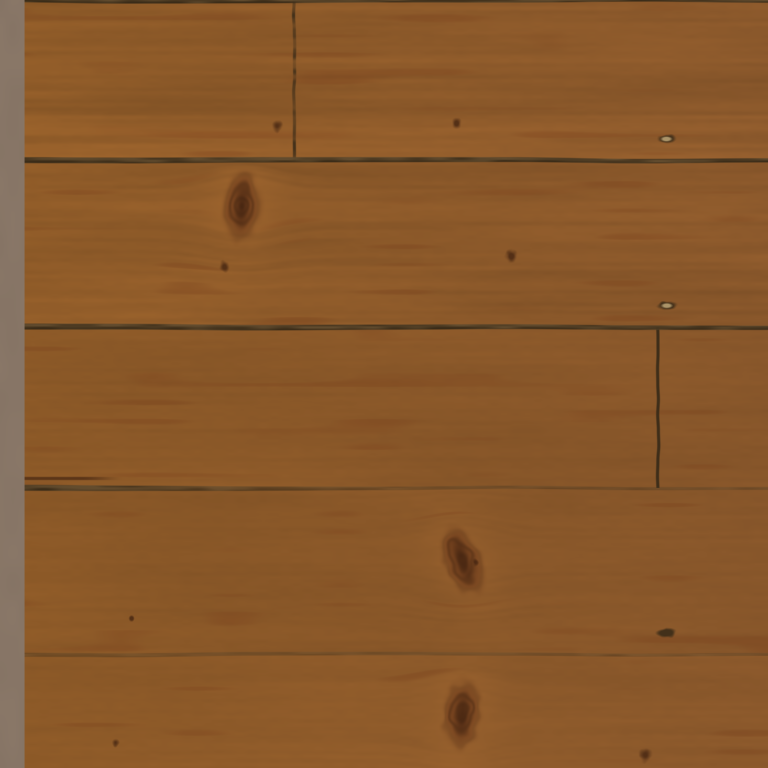
Give the GLSL for this texture, as a WebGL 1 fragment shader.

```glsl
precision highp float;
// Worn pine floorboards: five long rows with dark seams, knots, nails and a pale strip at left.
uniform vec2 u_resolution;

const float PITCH = 0.213;        // height of a board
const float SEAM_SHIFT = 0.004;   // every other seam sits a little higher
const float SEAM_HALF = 0.0036;   // half width of a long seam
const float JOINT_HALF = 0.002;   // half width of an end joint
const float STRIP_WIDTH = 0.032;
const float GRAIN = 0.11;         // contrast of the grain
const float PIN_SIZE = 0.007;     // radius of small knots
const float NAIL_X = 0.868;
const float NAIL_RISE = 0.028;    // nail height above the lower seam
const vec2 KNOT_RADIUS = vec2(0.026, 0.046);
const vec2 NAIL_RADIUS = vec2(0.014, 0.0065);

const vec3 WOOD = vec3(0.55, 0.35, 0.16);
const vec3 WOOD_RED = vec3(0.49, 0.27, 0.12);
const vec3 KNOT = vec3(0.40, 0.22, 0.10);
const vec3 KNOT_CORE = vec3(0.25, 0.13, 0.06);
const vec3 SEAM_DUST = vec3(0.37, 0.29, 0.18);
const vec3 SEAM_DARK = vec3(0.21, 0.16, 0.09);
const vec3 NAIL_PALE = vec3(0.67, 0.58, 0.41);
const vec3 STRIP = vec3(0.53, 0.46, 0.40);

float hash(vec2 p) {
  vec3 q = fract(p.xyx * 0.1031);
  q += dot(q, q.yzx + 33.33);
  return fract((q.x + q.y) * q.z);
}

float noise(vec2 p) {
  vec2 i = floor(p), f = fract(p);
  f = f * f * (3.0 - 2.0 * f);
  return mix(mix(hash(i), hash(i + vec2(1.0, 0.0)), f.x),
             mix(hash(i + vec2(0.0, 1.0)), hash(i + vec2(1.0, 1.0)), f.x), f.y);
}

// Solid below the edge, fading over the given softness
float inside(float d, float edge, float soft) {
  return 1.0 - smoothstep(edge - soft, edge + soft, d);
}

float seamY(float k) { return k * PITCH - SEAM_SHIFT * mod(k, 2.0); }

// Stretched noise in three octaves, centred on zero
float grain(vec2 p) {
  float sum = 0.0, amp = 0.5;
  vec2 freq = vec2(2.5, 28.0);
  for (int i = 0; i < 3; i++) {
    sum += amp * (noise(p * freq) - 0.5);
    freq *= vec2(2.3, 2.6);
    amp *= 0.65;
  }
  return sum;
}

void main() {
  vec2 p = gl_FragCoord.xy / u_resolution;
  p.y = 1.0 - p.y;                // rows count from the top
  float soft = max(0.0013, 0.75 / min(u_resolution.x, u_resolution.y));

  // Board row
  float row = floor(p.y / PITCH);
  row += step(seamY(row + 1.0), p.y);
  float top = seamY(row);
  float isFourth = step(2.5, row) * step(row, 3.5);
  float isPlain = step(1.5, row) * step(row, 2.5);
  vec2 seed = vec2(row * 7.3, row * 19.7);

  // Large knot: position, lean, and the grain parting around it
  float hasKnot = step(0.5, row) * (1.0 - isPlain);
  vec2 center = vec2(mix(0.315, 0.602, step(2.5, row)),
                     top + mix(0.06, 0.079, step(2.5, row)) + 0.015 * isFourth);
  vec2 k = p - center;
  vec2 bent = p - vec2(0.0, hasKnot * 0.65 * k.y * exp(-dot(k, k) / 0.0035));
  k.x -= mix(-0.07, 0.28, isFourth) * k.y;
  float knotD = length(k / KNOT_RADIUS) + 0.25 * (noise(p * 75.0) - 0.5);

  // Wood tone, grain and sparse reddish streaks
  float g = grain(bent + seed);
  float ripple = noise(vec2(bent.x * 2.0, bent.y * 190.0) + seed) - 0.5;
  float mottle = noise(p * vec2(4.0, 9.0) + seed) - 0.5;
  float fine = noise(p * vec2(70.0, 230.0)) - 0.5;
  float contrast = mix(1.25, 0.65, step(1.5, row));
  vec3 color = WOOD * (1.0 + contrast * (GRAIN * g + 0.045 * ripple)
                       + 0.04 * mottle + 0.02 * fine + 0.03 * (hash(seed) - 0.5));
  color *= mix(vec3(1.01, 1.01, 0.97), vec3(0.98, 0.98, 1.05), p.x);
  float streak = smoothstep(0.76, 0.96, noise(vec2(bent.x * 7.0, bent.y * 85.0) + seed));
  color = mix(color, WOOD_RED, 0.4 * streak);
  float lighter = smoothstep(0.147, 0.153, p.y) * step(row, 0.5);
  color *= 1.0 + 0.06 * lighter;

  // Large knot shading: pale halo, brown body, dark split core
  color *= 1.0 + hasKnot * 0.07 * exp(-knotD * knotD * 0.4);
  float body = hasKnot * inside(knotD, 0.82, 0.32);
  color = mix(color, KNOT * (1.0 + 0.1 * sin(knotD * 20.0)), 0.85 * body);
  float coreD = length(k / (KNOT_RADIUS * vec2(0.45, 0.7)));
  color = mix(color, KNOT_CORE, 0.75 * hasKnot * inside(coreD, 0.6, 0.6));

  // Two small knots per knotty board
  for (int i = 0; i < 2; i++) {
    vec2 id = vec2(row * 3.0 + 5.0, float(i) * 11.0 + 2.0);
    vec2 spot = vec2(mix(0.15, 0.85, hash(id)), top + PITCH * mix(0.18, 0.85, hash(id + 3.7)));
    vec2 size = PIN_SIZE * mix(0.6, 1.4, hash(id + 8.1)) * vec2(0.9, 1.1);
    float d = length((p - spot) / size) + 0.4 * (noise(p * 180.0) - 0.5);
    color = mix(color, KNOT_CORE, 0.75 * (1.0 - isPlain) * inside(d, 0.7, 0.5));
  }

  // Nail hole near the lower seam; the upper two rows keep a pale plug
  vec2 n = p - vec2(NAIL_X + 0.004 * (hash(seed + 4.0) - 0.5), seamY(row + 1.0) - NAIL_RISE);
  float nailD = length(n / NAIL_RADIUS) + 0.4 * (noise(p * 160.0) - 0.5);
  float isNail = (1.0 - isPlain) * inside(nailD, 0.8, 0.3);
  color = mix(color, SEAM_DARK, 0.85 * isNail);
  float plug = inside(length((n + vec2(0.001, 0.0)) / NAIL_RADIUS), 0.45, 0.2);
  color = mix(color, NAIL_PALE, plug * step(row, 1.5));

  // End joints in the first and third rows; the first is broken up
  float jointX = mix(0.383, 0.857, step(0.5, row)) + 0.002 * (noise(vec2(p.y * 50.0, 4.0)) - 0.5);
  float broken = mix(0.25 + 0.6 * noise(vec2(p.y * 150.0, 9.0)), 0.9, step(0.5, row));
  float hasJoint = step(mod(row, 2.0), 0.5) * step(row, 2.5);
  color = mix(color, SEAM_DARK, hasJoint * broken * inside(abs(p.x - jointX), JOINT_HALF, soft));

  // Long seams above and below, wearing away toward the lower right
  for (int i = 0; i < 2; i++) {
    float s = row + float(i);
    float d = p.y - seamY(s) - 0.0025 * (noise(vec2(p.x * 6.0, s * 5.0)) - 0.5);
    float worn = smoothstep(3.0, 3.6, s + p.x);
    float halfWidth = SEAM_HALF * mix(1.0, 0.65, worn) * mix(1.1, 0.75, p.x);
    float grime = noise(vec2(p.x * 35.0, s * 9.0 + p.y * 300.0));
    float dark = clamp(grime + 0.4 * smoothstep(-0.001, 0.003, d) - 0.2, 0.0, 1.0);
    vec3 fill = mix(SEAM_DUST, SEAM_DARK, dark);
    color = mix(color, fill, mix(0.95, 0.4, worn) * inside(abs(d), halfWidth, soft));
  }

  // Short split above the fourth seam
  float split = inside(abs(p.y - seamY(3.0) + 0.012), 0.002, soft) * inside(p.x, 0.135, 0.03);
  color = mix(color, KNOT_CORE, 0.65 * split);

  // Pale strip at the left edge
  vec3 strip = STRIP * (1.0 + 0.03 * (noise(p * vec2(60.0, 25.0)) - 0.5));
  color = mix(color, strip, inside(p.x, STRIP_WIDTH, soft));

  gl_FragColor = vec4(color, 1.0);
}
```
